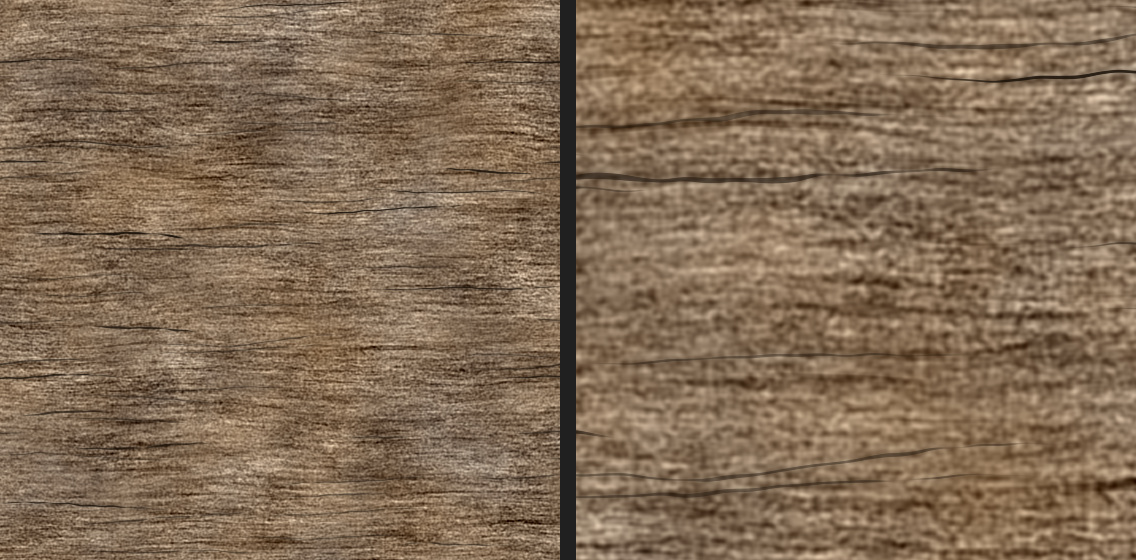
Left: the whole. Right: its middle third, enlarged.
A WebGL 1 fragment shader for this texture:

```glsl
precision highp float;
uniform vec2 u_resolution;

vec2 hash2(vec2 p) {
  vec3 q = fract(p.xyx * vec3(0.1031, 0.1030, 0.0973));
  q += dot(q, q.yzx + 33.33);
  return fract((q.xx + q.yz) * q.zy);
}

float cornerSlope(vec2 cell, vec2 offset) {
  return dot(hash2(cell) * 2.0 - 1.0, offset);
}

float gradientNoise(vec2 p) {
  vec2 i = floor(p), f = p - i;
  vec2 u = f * f * f * (f * (f * 6.0 - 15.0) + 10.0);
  vec2 e = vec2(1.0, 0.0);
  i += 57.0;
  return mix(
    mix(cornerSlope(i, f), cornerSlope(i + e, f - e), u.x),
    mix(cornerSlope(i + e.yx, f - e.yx), cornerSlope(i + 1.0, f - 1.0), u.x),
    u.y);
}

float fbm(vec2 p) {
  float sum = 0.0, gain = 1.0;
  for (int i = 0; i < 5; i++) {
    sum += gain * gradientNoise(p);
    p = p * 2.03 + 17.3;
    gain *= 0.58;
  }
  return sum;
}

// Tapered, nearly straight splits: x is the core, y the shaded rim
vec2 cracks(vec2 p, float pixel) {
  vec2 result = vec2(0.0);
  for (int i = 0; i < 54; i++) {
    float id = float(i);
    vec2 place = hash2(vec2(id, 3.0));
    vec2 shape = hash2(vec2(id, 11.0));
    vec2 look = hash2(vec2(id, 23.0));
    vec2 center = vec2(place.x, (id + place.y) / 54.0);
    vec2 d = fract(p - center + 0.5) - 0.5;
    float along = d.x / mix(0.07, 0.2, shape.x);
    float taper = max(1.0 - along * along, 0.0);
    float tilt = (shape.y - 0.5) * 0.12;
    float bend = 0.016 * gradientNoise(vec2(p.x * 6.0, id * 3.7 + 0.4))
               + 0.003 * gradientNoise(vec2(p.x * 37.0, id * 5.3 + 0.4));
    float dist = abs(d.y - tilt * d.x - bend);
    float strength = mix(0.4, 1.0, look.x * look.x);
    // Thickness varies along the split, so it thins and breaks up
    float ragged = 0.8 + 1.3 * gradientNoise(vec2(p.x * 28.0, id * 2.9 + 0.6));
    float width = mix(0.0006, 0.0023, look.y * strength) * taper * ragged;
    float core = 1.0 - smoothstep(width - 0.4 * pixel, width + 0.8 * pixel, dist);
    float visible = strength * smoothstep(0.0, 0.6, taper * ragged);
    result.x = max(result.x, core * visible);
    result.y = max(result.y, exp(-dist / 0.003) * visible * taper);
  }
  return result;
}

void main() {
  vec2 p = gl_FragCoord.xy / u_resolution.y;
  float pixel = 1.0 / u_resolution.y;

  // Bend the fibres slightly around unseen knots
  vec2 w = p;
  w.y += 0.022 * gradientNoise(p * vec2(4.0, 5.0))
       + 0.003 * gradientNoise(p * vec2(13.0, 17.0) + 5.0);

  // Broad weathering
  float tone = 0.165 * fbm(p * vec2(4.2, 6.0) + 2.7);
  tone += 0.12 * gradientNoise(w * vec2(3.5, 42.0) + 8.1);

  // Long grain rows, rough fibres and gritty speckle
  float grain = 0.25 * gradientNoise(w * vec2(9.0, 141.0) + 31.0);
  grain += 0.23 * gradientNoise(w * vec2(38.0, 207.0) + 13.0);
  grain += 0.20 * gradientNoise(w * vec2(118.0, 231.0) + 53.0);
  grain += 0.25 * gradientNoise(p * vec2(207.0, 219.0) + 41.0);
  tone += grain * (1.0 + 0.7 * gradientNoise(p * vec2(7.0, 11.0) + 83.0));

  // Pale worn spots
  float worn = smoothstep(0.2, 0.75, fbm(p * vec2(5.0, 6.5) + 61.0));
  tone += worn * 0.14;

  // Hairline streaks
  float hairs = smoothstep(0.18, 0.42, gradientNoise(w * vec2(5.0, 118.0) + 71.0));
  tone -= 0.13 * hairs;

  vec3 color = vec3(0.525, 0.435, 0.345) + tone * vec3(1.0, 1.0, 0.95);

  // Drift between rusty brown and silvery grey
  float warmth = fbm(p * vec2(3.0, 4.0) + 23.0) - 0.25 * worn;
  color += warmth * vec3(0.035, 0.0, -0.045);

  vec2 crack = cracks(p, pixel);
  color *= 1.0 - 0.35 * crack.y;
  color = mix(color, vec3(0.11, 0.075, 0.04), 0.95 * crack.x);

  gl_FragColor = vec4(clamp(color, 0.0, 1.0), 1.0);
}
```
